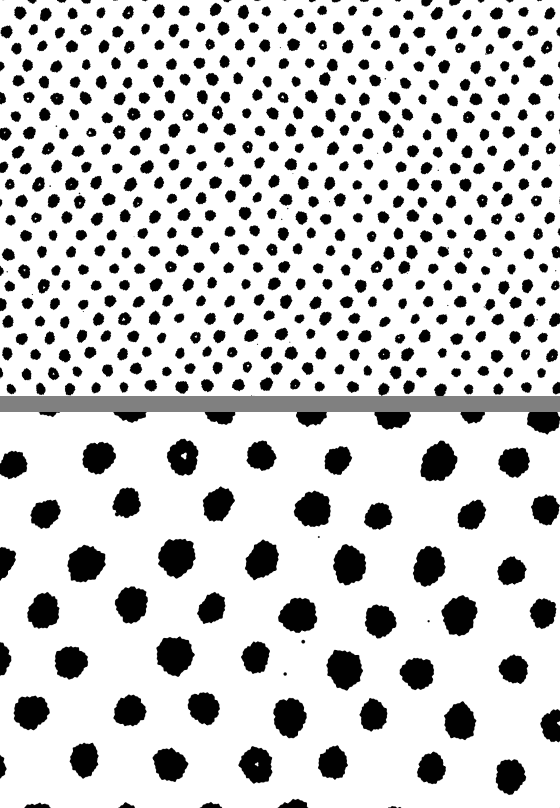
Top, the full canvas; bottom, a detail of the centre.
This pattern is drawn by a WebGL 1 fragment shader. Its source:

```glsl
precision highp float;
// Staggered rows of ragged, leaning black ink dots on white paper.
uniform vec2 u_resolution;

const vec2 SPACING = vec2(0.0715, 0.043);
const vec3 PAPER = vec3(1.0);
const vec3 INK = vec3(0.005);

vec2 hash2(vec2 p) {
  vec3 q = fract(p.xyx * vec3(0.1031, 0.1030, 0.0973));
  q += dot(q, q.yzx + 33.33);
  return fract((q.xx + q.yz) * q.zy);
}

// Gentle drift that keeps the rows from running straight
vec2 drift(vec2 p) {
  return vec2(0.010 * sin(5.0 * p.y + 3.0 * p.x) + 0.006 * sin(17.0 * p.y),
              0.004 * sin(6.0 * p.x + 1.0) + 0.002 * sin(15.0 * p.x + 4.0 * p.y));
}

// Uneven outline: a few broad lobes and fine teeth
float ragged(float angle, vec2 seed) {
  vec2 phase = 6.2832 * seed;
  return 0.050 * sin(2.0 * angle + phase.x) + 0.045 * sin(3.0 * angle + phase.y)
       + 0.035 * sin(5.0 * angle + phase.x * 3.0) + 0.030 * sin(9.0 * angle + phase.y * 2.0)
       + 0.025 * sin(14.0 * angle - phase.x * 5.0) + 0.020 * sin(23.0 * angle + phase.y * 7.0);
}

// Signed distance to one dot, some with a small unprinted hole
float inkDot(vec2 d, vec2 id, float across) {
  vec2 shape = hash2(id + 41.7);
  vec2 seed = hash2(id + 87.3);
  vec2 flaw = hash2(id + 133.9);
  float lean = 0.12 + 0.22 * across + 0.7 * (shape.y - 0.4);
  vec2 q = mat2(cos(lean), sin(lean), -sin(lean), cos(lean)) * d;
  float stretch = 1.03 + 0.17 * seed.x;
  q *= vec2(sqrt(stretch), 1.0 / sqrt(stretch));
  float radius = mix(0.0112, 0.0158, shape.x) * (1.04 - 0.06 * across);
  float edge = length(q) - radius * (1.0 + ragged(atan(q.y, q.x + 1e-6), seed));
  if (flaw.x < 0.11) {
    vec2 h = q - 0.007 * (seed - 0.5);
    float hole = length(h) - mix(0.0014, 0.0034, flaw.y * flaw.y)
               * (1.0 + 0.25 * sin(3.0 * atan(h.y, h.x + 1e-6) + 6.0 * seed.y));
    edge = max(edge, -hole);
  }
  return edge;
}

// Nearest dot among the neighbouring staggered cells
float dotField(vec2 p, float across) {
  vec2 g = (p + drift(p)) / SPACING;
  float nearest = 1.0;
  for (int j = -1; j <= 1; j++) {
    float row = floor(g.y) + float(j);
    float shift = 0.5 * mod(row, 2.0);
    for (int i = -1; i <= 1; i++) {
      float column = floor(g.x - shift) + float(i);
      vec2 id = vec2(column, row) + 20.0;
      vec2 jitter = (hash2(id) - 0.5) * vec2(0.24, 0.22);
      vec2 center = vec2(column + shift, row) + 0.5 + jitter;
      nearest = min(nearest, inkDot((g - center) * SPACING, id, across));
    }
  }
  return nearest;
}

// Rare tiny splashes between the dots
float specks(vec2 p) {
  vec2 id = floor(p / 0.06) + 200.0;
  vec2 spot = 0.1 + 0.8 * hash2(id);
  vec2 kind = hash2(id + 57.0);
  float d = length((fract(p / 0.06) - spot) * 0.06) - mix(0.0006, 0.0019, kind.y);
  return kind.x < 0.07 ? d : 1.0;
}

void main() {
  vec2 p = gl_FragCoord.xy / u_resolution.y;
  float across = gl_FragCoord.x / u_resolution.x;
  float d = min(dotField(p, across), specks(p));
  float soft = 0.75 / u_resolution.y;
  float ink = 1.0 - smoothstep(-soft, soft, d);
  gl_FragColor = vec4(mix(PAPER, INK, ink), 1.0);
}
```
